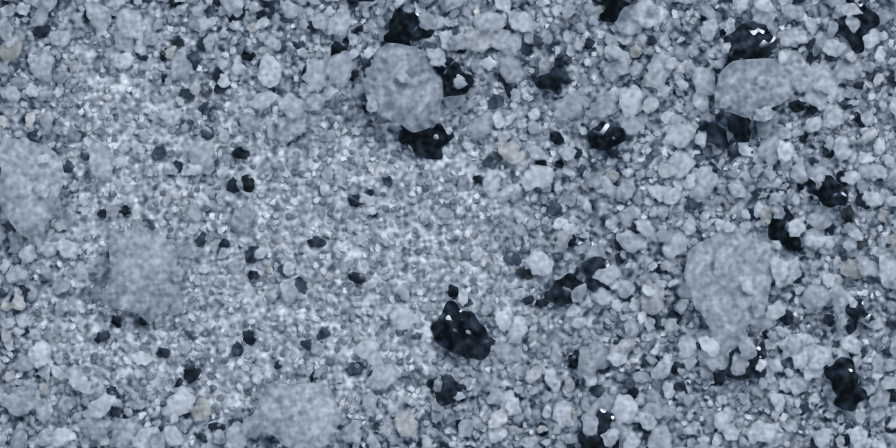
A WebGL 2 fragment shader for this texture:

```glsl
#version 300 es
precision highp float;
// Blue-grey crushed rock: fine grit, pale translucent grains, glossy black chips and a few large stones.

#define GRIT_SCALE 112.0    // frequency of the finest speckle
#define GRIT_CONTRAST 0.62
#define DUST 0.17           // grit strewn over every grain
#define SHADOW 0.31         // depth of the contact shadows
#define SOFTNESS 0.0030     // edge blur, in canvas heights
#define LIFT 0.072          // brightening of all but the dark minerals
#define LIGHT vec2(0.4, 0.9)
#define COOL vec3(-0.052, 0.0, 0.060)
#define CREAM vec3(0.0, 0.004, 0.0)
#define GLINT 0.85

uniform vec2 u_resolution;
out vec4 fragColor;

float hash(vec2 p) {
    return fract(sin(dot(p, vec2(127.1, 311.7))) * 43758.5453);
}

float noise(vec2 p) {
    vec2 i = floor(p), f = fract(p);
    f = f * f * (3.0 - 2.0 * f);
    return mix(mix(hash(i), hash(i + vec2(1, 0)), f.x),
               mix(hash(i + vec2(0, 1)), hash(i + vec2(1, 1)), f.x), f.y);
}

vec2 slant(vec2 p) {
    return mat2(0.8, 0.6, -0.6, 0.8) * p;
}

// 0 where the bed is fine grit, 1 where coarse grains gather
float coarseness(vec2 p) {
    float pocket = length((p - vec2(0.75, 0.52)) * vec2(0.9, 1.15));
    return smoothstep(0.30, 0.66, pocket + 0.6 * (noise(p * 4.0 + 3.0) - 0.5));
}

// Rounded irregular polygon, measured from its centre
float facetRadius(vec2 q, vec2 key) {
    float d = 0.0;
    for (int k = 0; k < 6; k++) {
        float h = hash(key + float(k) * 1.7);
        float a = (float(k) + 0.7 * h) * 1.0472;
        d = max(d, dot(q, vec2(cos(a), sin(a))) * (0.88 + 0.3 * h));
    }
    return mix(d, length(q), 0.35);
}

// Paints one size class of grains; ground holds tone and warmth.
// share: odds of a grain per cell in fine and coarse zones
void scatter(inout vec2 ground, vec2 p, float cell, vec2 share, vec2 tones,
             float rough, float gloss, float seed) {
    vec2 g = p / cell, id = floor(g);
    float blur = max(SOFTNESS, 1.0 / u_resolution.y) / cell;
    vec2 grain = slant(p) + seed;
    float mottle = 0.35 * noise(grain * 30.0) + 0.65 * noise(grain * 88.0) - 0.5;
    float ragged = (noise(g * 4.5 + seed) - 0.5) * (0.12 + 0.9 * rough);

    for (int j = -1; j <= 1; j++)
    for (int i = -1; i <= 1; i++) {
        vec2 c = id + vec2(i, j), key = c + seed * 13.0;
        vec2 centre = c + 0.2 + 0.6 * vec2(hash(key), hash(key + 5.3));
        vec2 off = g - centre;
        if (length(off) > 1.1) continue;
        if (hash(key + 9.1) > mix(share.x, share.y, coarseness(centre * cell))) continue;

        float radius = mix(0.26, 0.56, hash(key + 2.7));
        float turn = 6.2832 * hash(key + 7.9);
        float s = sin(turn), k = cos(turn);
        vec2 q = mat2(k, -s, s, k) * off * vec2(0.85, 1.2);
        float d = facetRadius(q, key) - radius + ragged;

        // contact shadow, falling away from the light
        float under = length(off + LIGHT * 0.13) - radius;
        ground.x *= 1.0 - SHADOW * smoothstep(0.20, -0.12, under);

        // body: slanted light, mottled surface, darker rim
        float lit = dot(off, LIGHT) / radius;
        float tone = mix(tones.x, tones.y, hash(key + 3.9));
        tone += (0.04 * lit + rough * mottle * 2.0) * mix(1.0, 0.6, gloss);
        tone -= 0.06 * (1.0 - gloss) * smoothstep(-0.16, 0.0, d);

        // sparkles on glossy faces
        float spark = smoothstep(0.70, 0.86, noise(grain * 72.0 + 40.0));
        tone += gloss * GLINT * spark * smoothstep(-0.3, 0.6, lit);

        float warmth = smoothstep(0.90, 1.0, hash(key + 6.1)) * (1.0 - gloss);
        float cover = smoothstep(blur, -blur, d);
        ground = mix(ground, vec2(tone, warmth), cover * 0.92);
    }
}

void main() {
    vec2 p = gl_FragCoord.xy / u_resolution.y;
    float coarse = coarseness(p);

    // speckled bed, darker in the gaps of coarse zones
    float speckle = 0.65 * noise(slant(p) * GRIT_SCALE) + 0.35 * noise(p * 62.0 + 8.0) - 0.5;
    vec2 ground = vec2(mix(0.56, 0.42, coarse) + GRIT_CONTRAST * speckle, 0.0);

    // size classes, finest first
    scatter(ground, p, 0.0155, vec2(0.48, 0.50), vec2(0.40, 0.78), 0.12, 0.0, 1.0);
    scatter(ground, p, 0.034, vec2(0.12, 0.20), vec2(0.12, 0.28), 0.12, 0.3, 2.0);
    scatter(ground, p, 0.030, vec2(0.12, 0.48), vec2(0.50, 0.70), 0.10, 0.0, 3.0);
    scatter(ground, p, 0.062, vec2(0.05, 0.50), vec2(0.53, 0.69), 0.08, 0.0, 4.0);
    scatter(ground, p, 0.108, vec2(0.03, 0.21), vec2(0.09, 0.18), 0.22, 1.0, 5.0);
    scatter(ground, p, 0.250, vec2(0.05, 0.24), vec2(0.52, 0.60), 0.13, 0.0, 6.0);
    scatter(ground, p, 0.042, vec2(0.04, 0.16), vec2(0.53, 0.72), 0.09, 0.0, 7.0);

    // grit dusting everything, then the mineral tint
    float lightMineral = smoothstep(0.14, 0.45, ground.x);
    float dust = noise(slant(p) * 125.0 + 21.0) - 0.5;
    float tone = ground.x + LIFT * lightMineral + DUST * dust * mix(0.4, 1.0, lightMineral);
    tone = clamp(tone, 0.07, 0.97);
    float tinted = smoothstep(-0.1, 0.3, tone) * (1.0 - 0.7 * smoothstep(0.82, 0.98, tone));
    vec3 color = tone + mix(COOL * tinted, CREAM, 0.5 * ground.y);
    fragColor = vec4(clamp(color, 0.0, 1.0), 1.0);
}
```
